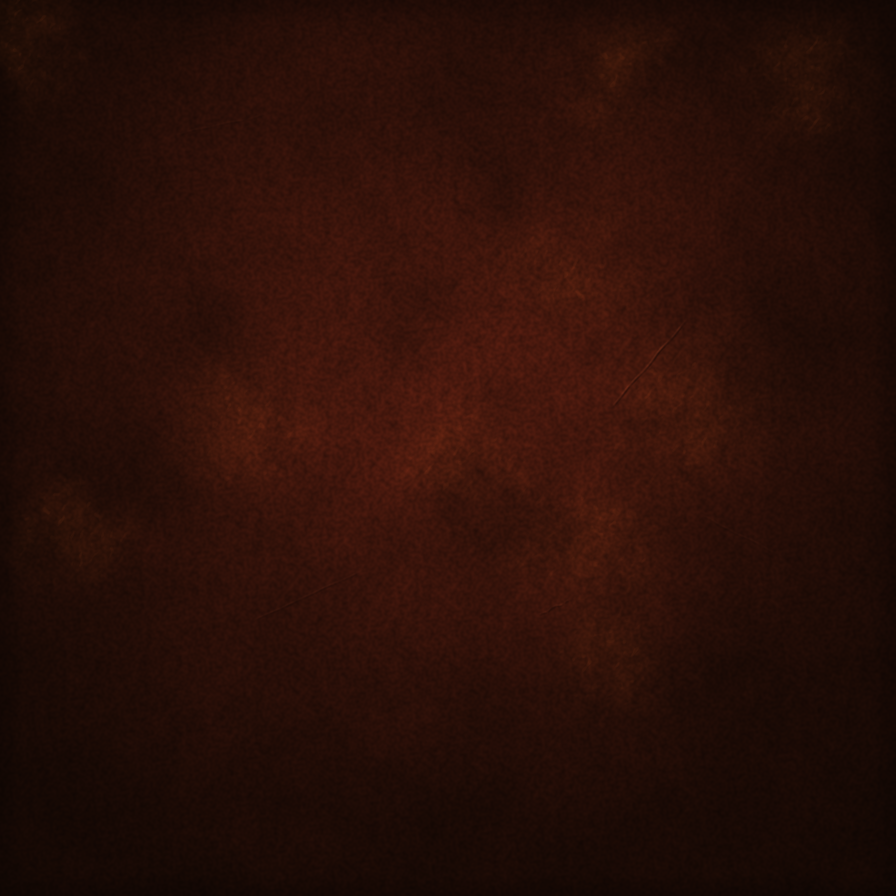
Reproduce this texture procedurally as a WebGL 2 fragment shader.

```glsl
#version 300 es
precision highp float;

uniform vec2 u_resolution;
out vec4 fragColor;

vec2 gradientAt(vec2 cell) {
    vec3 q = fract(cell.xyx * vec3(0.1031, 0.1030, 0.0973));
    q += dot(q, q.yzx + 33.33);
    float angle = 6.2832 * fract((q.x + q.y) * q.z);
    return vec2(cos(angle), sin(angle));
}

float gradientNoise(vec2 p) {
    vec2 i = floor(p), f = p - i;
    vec2 u = f * f * f * (f * (f * 6.0 - 15.0) + 10.0);
    vec2 e = vec2(0.0, 1.0);
    float low = mix(dot(gradientAt(i), f), dot(gradientAt(i + e.yx), f - e.yx), u.x);
    float high = mix(dot(gradientAt(i + e.xy), f - e.xy), dot(gradientAt(i + 1.0), f - 1.0), u.x);
    return mix(low, high, u.y);
}

float fbm(vec2 p) {
    float sum = 0.0, amplitude = 0.5;
    for (int i = 0; i < 6; i++) {
        sum += amplitude * gradientNoise(p);
        p = mat2(1.6, 1.2, -1.2, 1.6) * p + 7.3;
        amplitude *= 0.6;
    }
    return sum;
}

// Soft round patch: centre in xy, radius in z
float patchAt(vec2 p, vec3 spot) {
    vec2 d = (p - spot.xy) / spot.z;
    return exp(-dot(d, d));
}

// x: signed distance across the segment, y: position along it
vec2 segmentCoords(vec2 p, vec4 s) {
    vec2 along = s.zw - s.xy, d = p - s.xy;
    float len = length(along);
    return vec2((along.x * d.y - along.y * d.x) / len, dot(d, along) / (len * len));
}

const vec3 shadows[10] = vec3[10](
    vec3(0.46, 0.67, 0.055), vec3(0.50, 0.89, 0.09), vec3(0.56, 0.79, 0.06),
    vec3(0.56, 0.43, 0.06), vec3(0.89, 0.62, 0.08), vec3(0.14, 0.48, 0.07),
    vec3(0.82, 0.25, 0.07), vec3(0.51, 0.09, 0.10), vec3(0.78, 0.92, 0.05),
    vec3(0.23, 0.65, 0.05));
const vec3 embers[10] = vec3[10](
    vec3(0.90, 0.91, 0.05), vec3(0.685, 0.915, 0.05), vec3(0.64, 0.70, 0.06),
    vec3(0.77, 0.55, 0.07), vec3(0.70, 0.27, 0.05), vec3(0.09, 0.40, 0.04),
    vec3(0.52, 0.485, 0.05), vec3(0.27, 0.52, 0.06), vec3(0.04, 0.97, 0.05),
    vec3(0.65, 0.40, 0.06));
const vec4 scratches[5] = vec4[5](
    vec4(0.680, 0.544, 0.768, 0.646), vec4(0.280, 0.307, 0.410, 0.366),
    vec4(0.600, 0.314, 0.638, 0.332), vec4(0.780, 0.427, 0.872, 0.380),
    vec4(0.195, 0.850, 0.300, 0.874));
const float scratchDepth[5] = float[5](0.8, 0.35, 0.4, 0.2, 0.2);

void main() {
    vec2 uv = gl_FragCoord.xy / u_resolution;
    float pixel = 1.0 / min(u_resolution.x, u_resolution.y);

    // Broad central glow
    vec2 offset = (uv - vec2(0.5, 0.59)) / vec2(0.41, 0.42);
    float tone = exp(-dot(offset, offset));

    // Mottled stains with ragged borders
    vec2 warped = uv + 0.10 * vec2(fbm(uv * 9.0), fbm(uv * 9.0 + 31.0));
    float shade = 0.0, ember = 0.0;
    for (int i = 0; i < 10; i++) {
        shade += patchAt(warped, shadows[i]);
        ember += patchAt(warped, embers[i]);
    }
    float worn = fbm(uv * 24.0 + 11.0);
    ember *= max(0.0, 1.0 + 1.4 * worn);
    tone *= 1.0 - 0.32 * shade;
    tone += 0.14 * ember + (0.08 + 0.28 * tone) * fbm(uv * 7.0 + 3.0);
    tone += (0.05 + 0.14 * tone) * worn;

    // Leather palette
    vec3 colour = mix(vec3(0.073, 0.030, 0.014), vec3(0.283, 0.094, 0.052), clamp(tone, -0.1, 1.25));
    colour += vec3(0.022, 0.014, 0.001) * ember;

    // Fine grain, upright fibres and sparse rubbed flecks
    vec2 skewed = mat2(0.8, 0.6, -0.6, 0.8) * uv;
    float grain = gradientNoise(skewed * 235.0) + 0.7 * gradientNoise(skewed.yx * 125.0 + 17.0);
    float fibres = gradientNoise(uv * vec2(95.0, 22.0));
    float flecks = smoothstep(0.22, 0.5, gradientNoise(skewed * vec2(150.0, 100.0) + 5.0));
    colour *= 1.0 + 0.24 * grain + 0.09 * fibres;
    colour += vec3(0.05, 0.022, 0.008) * flecks * min(ember + 0.1, 1.0);

    // Thin scratches: a lit ridge beside a dark groove
    float width = max(0.0011, 0.7 * pixel);
    for (int i = 0; i < 5; i++) {
        vec2 s = segmentCoords(uv, scratches[i]);
        float across = (s.x + 0.002 * gradientNoise(vec2(s.y * 5.0, float(i)) + 0.5)) / width;
        float ends = smoothstep(0.0, 0.12, s.y) * smoothstep(1.0, 0.88, s.y);
        ends *= clamp(0.8 + 1.2 * gradientNoise(vec2(s.y * 14.0, 0.5)), 0.0, 1.0);
        float ridge = exp(-across * across), groove = exp(-(across + 1.8) * (across + 1.8));
        colour += scratchDepth[i] * ends * (vec3(0.10, 0.05, 0.03) * ridge - 0.4 * colour * groove);
    }

    // Darkened rim
    vec2 rim = min(uv, 1.0 - uv);
    colour *= mix(0.82, 1.0, smoothstep(0.0, 0.03, min(rim.x, rim.y)));

    fragColor = vec4(max(colour, 0.0), 1.0);
}
```
